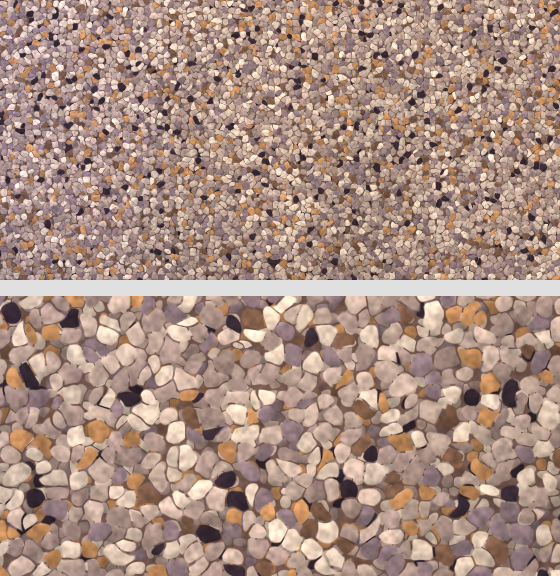
Top, the full canvas; bottom, a detail of the centre.
Reproduce this texture procedurally as a Shadertoy shader.

```glsl
const int STONE_KINDS = 7;
const vec3 MORTAR = vec3(0.42, 0.32, 0.29);

float hash(vec2 p) {
    vec3 q = fract(p.xyx * vec3(0.1031, 0.1030, 0.0973));
    q += dot(q, q.yzx + 33.33);
    return fract((q.x + q.y) * q.z);
}

vec2 hash2(vec2 p) {
    return vec2(hash(p), hash(p + vec2(37.0, 91.0)));
}

float noise(vec2 p) {
    vec2 i = floor(p);
    vec2 f = fract(p);
    f = f * f * (3.0 - 2.0 * f);
    float bottom = mix(hash(i), hash(i + vec2(1.0, 0.0)), f.x);
    float top = mix(hash(i + vec2(0.0, 1.0)), hash(i + vec2(1.0)), f.x);
    return mix(bottom, top, f.y);
}

// Mineral colour picked by its share of the stones
vec3 stoneColor(float pick) {
    vec3 minerals[STONE_KINDS] = vec3[STONE_KINDS](
        vec3(0.89, 0.80, 0.73),  // cream
        vec3(0.77, 0.67, 0.62),  // beige
        vec3(0.66, 0.56, 0.53),  // greige
        vec3(0.56, 0.47, 0.50),  // lilac
        vec3(0.75, 0.54, 0.36),  // ochre
        vec3(0.48, 0.35, 0.28),  // brown
        vec3(0.21, 0.16, 0.20)); // ink
    float shares[STONE_KINDS] = float[STONE_KINDS](
        0.20, 0.28, 0.20, 0.12, 0.10, 0.05, 0.05);
    for (int k = 0; k < STONE_KINDS; k++) {
        if (pick < shares[k]) return minerals[k];
        pick -= shares[k];
    }
    return minerals[1];
}

// One layer of packed oval stones: rgb colour, alpha coverage
vec4 pebbles(vec2 p, float seed) {
    vec2 cell = floor(p);
    vec2 nearestId = cell;
    vec2 nearestOffset = vec2(0.0);
    float nearest = 9.0;
    float second = 9.0;
    for (int y = -1; y <= 1; y++) {
        for (int x = -1; x <= 1; x++) {
            vec2 id = cell + vec2(x, y);
            vec2 key = id + seed;
            vec2 offset = p - id - 0.5 - 0.8 * (hash2(key) - 0.5);
            vec2 shape = hash2(key + 13.7);
            float angle = 6.2832 * hash(key + 5.3);
            float c = cos(angle);
            float s = sin(angle);
            float stretch = mix(1.0, 1.3, shape.x);
            vec2 oval = mat2(c, s, -s, c) * offset * vec2(stretch, 1.0 / stretch);
            float d = length(oval) / mix(0.48, 0.72, shape.y);
            if (d < nearest) {
                second = nearest;
                nearest = d;
                nearestId = key;
                nearestOffset = offset;
            } else {
                second = min(second, d);
            }
        }
    }
    float body = 1.0 - smoothstep(0.82, 1.0, nearest);
    float seam = smoothstep(0.04, 0.24, second - nearest);
    vec3 color = stoneColor(hash(nearestId + 71.1));
    color *= mix(0.9, 1.1, hash(nearestId + 23.9));
    color *= 1.0 + 0.14 * dot(nearestOffset, vec2(-0.5, 0.86));
    return vec4(color, body * seam);
}

// Fine mottling on the stone faces
float mottling(vec2 p) {
    return 0.6 * noise(p * 120.0) + 0.4 * noise(p * 230.0) - 0.5;
}

vec3 aggregate(vec2 p) {
    vec2 bend = vec2(noise(p * 70.0), noise(p * 70.0 + 40.0)) - 0.5;
    vec2 q = p + 0.006 * bend;
    vec4 chips = pebbles(q * 68.0, 211.0);
    vec4 stones = pebbles(q * 43.0, 57.0);
    vec3 color = mix(MORTAR, chips.rgb * 0.84, chips.a);
    color = mix(color, stones.rgb, stones.a);
    return color * (1.0 + 0.42 * mottling(p));
}

// Soft uneven light with a cool tint towards the left
vec3 lighting(vec2 uv, vec2 p) {
    float level = 0.98 + 0.07 * uv.y + 0.12 * (noise(p * 3.0) - 0.5);
    vec3 tint = mix(vec3(0.99, 0.99, 1.05), vec3(1.01, 1.0, 0.98),
                    smoothstep(0.0, 0.5, uv.x));
    return level * tint;
}

void mainImage(out vec4 fragColor, in vec2 fragCoord) {
    vec3 color = vec3(0.0);
    // Four samples smooth the stone edges
    for (int i = 0; i < 4; i++) {
        vec2 shift = vec2(i % 2, i / 2) * 0.5 - 0.25;
        color += 0.25 * aggregate((fragCoord + shift) / iResolution.y);
    }
    color *= lighting(fragCoord / iResolution.xy, fragCoord / iResolution.y);
    fragColor = vec4(clamp(color, 0.0, 1.0), 1.0);
}
```
